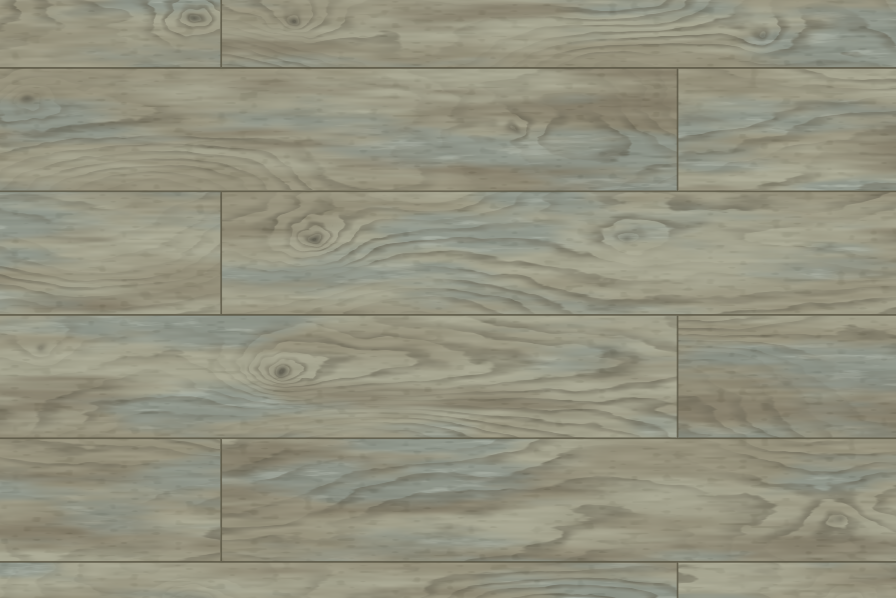
A Shadertoy shader for this texture:

```glsl
const vec2 PLANK = vec2(1.526, 0.2065);
const vec2 FIRST_CORNER = vec2(0.370, 0.0605);
const float SEAM_WIDTH = 0.0030;

const vec3 PALE = vec3(0.655, 0.652, 0.570);
const vec3 TAN = vec3(0.590, 0.572, 0.488);
const vec3 BROWN = vec3(0.500, 0.470, 0.395);
const vec3 BLUE_GREY = vec3(0.545, 0.580, 0.545);
const vec3 GRAIN_DARK = vec3(0.400, 0.385, 0.325);
const vec3 KNOT_DARK = vec3(0.310, 0.305, 0.265);
const vec3 SEAM_DARK = vec3(0.350, 0.335, 0.265);

float hash(vec2 p) {
    vec3 v = fract(vec3(p.xyx) * 0.1031);
    v += dot(v, v.yzx + 33.33);
    return fract((v.x + v.y) * v.z);
}

float noise(vec2 p) {
    vec2 cell = floor(p), f = fract(p);
    f = f * f * (3.0 - 2.0 * f);
    float low = mix(hash(cell), hash(cell + vec2(1, 0)), f.x);
    float high = mix(hash(cell + vec2(0, 1)), hash(cell + vec2(1, 1)), f.x);
    return mix(low, high, f.y);
}

float fbm(vec2 p) {
    float sum = 0.0, weight = 0.5;
    for (int i = 0; i < 4; i++) {
        sum += weight * noise(p);
        p = p * 2.03 + 17.3;
        weight *= 0.5;
    }
    return sum / 0.9375;
}

// x: swelling of the growth rings, y: darkness of the knot cores
vec2 knots(vec2 q, vec2 id) {
    vec2 result = vec2(0.0);
    for (int i = 0; i < 4; i++) {
        vec2 key = id * 7.0 + float(i) * vec2(13.0, 29.0) + 101.0;
        vec2 centre = PLANK * vec2((float(i) + hash(key)) / 4.0, mix(0.2, 0.8, hash(key + 3.0)));
        float size = mix(0.35, 1.0, hash(key + 5.0)) * step(0.35, hash(key + 9.0));
        vec2 d = (q - centre) * vec2(1.0, 1.5);
        d += 0.012 * (vec2(noise(q * 60.0), noise(q * 60.0 + 40.0)) - 0.5);
        float r = length(d);
        result.x += size * exp(-r * 19.0);
        result.y += size * exp(-r * r * 9000.0);
    }
    return result;
}

// Dark late-wood edge of each ring, faded where rings get too dense
float ringLines(float height) {
    float f = fract(height), blur = fwidth(height);
    float fall = max(0.12, blur);
    float line = smoothstep(0.35, 1.0 - fall, f) * (1.0 - smoothstep(1.0 - fall, 1.0, f));
    return line * (1.0 - smoothstep(0.35, 0.9, blur));
}

vec3 woodColor(vec2 q, vec2 id) {
    vec2 seed = floor(100.0 * vec2(hash(id + 51.0), hash(id + 87.0)));
    vec2 knot = knots(q, id);

    // Broad tone and weathered patches
    float tone = fbm(q * vec2(2.5, 17.0) + seed);
    float shift = 0.16 * (hash(id + 23.0) - 0.5);
    vec3 color = mix(TAN, PALE, smoothstep(0.35, 0.68, tone + shift));
    float brown = smoothstep(0.50, 0.78, fbm(q * vec2(2.2, 22.0) + seed + 31.0) - shift);
    color = mix(color, BROWN, 0.75 * brown);
    float blue = smoothstep(0.50, 0.72, fbm(q * vec2(2.8, 15.0) + seed + 63.0));
    color = mix(color, BLUE_GREY, 0.8 * blue);
    float wash = smoothstep(0.56, 0.80, fbm(q * vec2(14.0, 110.0) + seed));
    color += 0.07 * wash * blue;

    // Cathedral rings drawn as contours of a stretched height field
    float height = q.y * 26.0 + 9.0 * noise(q * vec2(3.0, 9.0) + seed + 11.0);
    height += 1.1 * fbm(q * vec2(11.0, 45.0) + seed) + 6.0 * knot.x;
    float strength = smoothstep(0.36, 0.66, fbm(q * vec2(4.0, 18.0) + seed + 77.0));
    strength *= mix(0.45, 1.0, noise(q * vec2(35.0, 130.0) + seed));
    color = mix(color, GRAIN_DARK, ringLines(height) * (0.10 + 0.50 * strength));

    // Fine pores and fibres
    float fibre = noise(q * vec2(22.0, 210.0) + seed);
    float pore = smoothstep(0.68, 0.95, noise(q * vec2(55.0, 190.0) + seed + 19.0));
    color += 0.045 * (fibre - 0.5) - 0.035 * pore;

    color = mix(color, BROWN, 0.30 * smoothstep(0.25, 0.9, knot.x));
    return mix(color, KNOT_DARK, 0.75 * min(knot.y, 1.0));
}

float seamMask(vec2 q, float pixel) {
    vec2 edge = min(q, PLANK - q);
    float d = min(edge.x, edge.y) - 0.5 * SEAM_WIDTH;
    return 1.0 - smoothstep(-0.5 * pixel, 0.5 * pixel, d);
}

void mainImage(out vec4 fragColor, in vec2 fragCoord) {
    vec2 p = fragCoord / iResolution.y - FIRST_CORNER;

    // Rows of planks, every other one moved by half a length
    float row = floor(p.y / PLANK.y);
    p.x -= 0.5 * PLANK.x * mod(row, 2.0);
    vec2 id = vec2(floor(p.x / PLANK.x), row);
    vec2 q = p - id * PLANK;

    vec3 color = woodColor(q, id);
    color = mix(color, SEAM_DARK, 0.8 * seamMask(q, 1.0 / iResolution.y));
    fragColor = vec4(color, 1.0);
}
```
